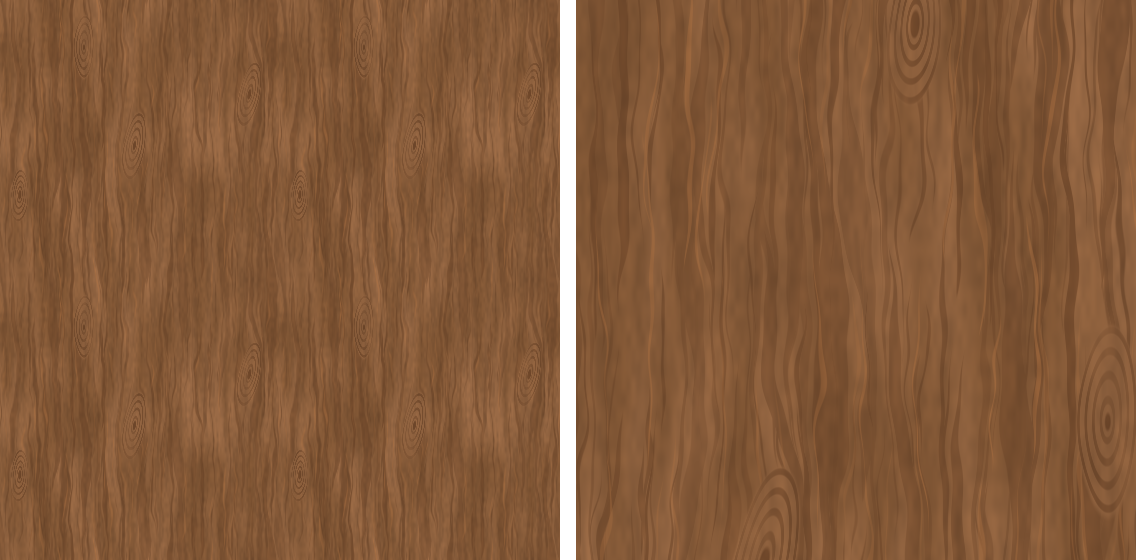
Left: the whole. Right: its middle third, enlarged.
Write a WebGL 2 fragment shader that draws this texture.

```glsl
#version 300 es
precision highp float;
// Brown wood grain: long tapered dark streaks, pale fibres and ringed oval knots.

uniform vec2 u_resolution;
out vec4 fragColor;

const float TAU = 6.2831853;

vec3 hash3(vec2 cell, float seed) {
    vec3 h = fract(vec3(cell.xyx + seed * 7.31) * vec3(0.1031, 0.1030, 0.0973));
    h += dot(h, h.yxz + 33.33);
    return fract((h.xxy + h.yzz) * h.zyx);
}

// Value noise that wraps after "grid" cells.
float wrapNoise(vec2 p, vec2 grid, float seed) {
    vec2 g = p * grid, cell = floor(g), f = g - cell;
    f = f * f * (3.0 - 2.0 * f);
    float a = hash3(mod(cell, grid), seed).x;
    float b = hash3(mod(cell + vec2(1, 0), grid), seed).x;
    float c = hash3(mod(cell + vec2(0, 1), grid), seed).x;
    float d = hash3(mod(cell + vec2(1, 1), grid), seed).x;
    return mix(mix(a, b, f.x), mix(c, d, f.x), f.y);
}

// Cellular scatter of bent, tapered streaks; one per cell of a wrapping grid.
float streaks(vec2 p, vec2 grid, float halfWidth, float density, float soft, float seed) {
    vec2 g = p * grid, base = floor(g);
    float cover = 0.0;
    for (int j = -1; j <= 1; j++) {
        for (int i = -2; i <= 2; i++) {
            vec2 cell = base + vec2(i, j), id = mod(cell, grid);
            vec3 place = hash3(id, seed), look = hash3(id, seed + 3.0);
            vec2 d = g - cell - place.xy;
            float t = d.y / mix(0.4, 0.98, place.z);
            if (abs(t) >= 1.0 || look.z > density) continue;
            float bend = 0.16 * sin(3.0 * t + TAU * look.x) + 0.05 * sin(9.0 * t + TAU * look.y);
            float swell = 0.8 + 0.3 * sin(6.0 * t + TAU * place.x);
            float width = halfWidth * (0.4 + 1.2 * look.x * look.x) * (1.0 - t * t) * swell / grid.x;
            float edge = abs(d.x + bend) / grid.x - width;
            float shape = (1.0 - smoothstep(-soft, soft, edge)) * smoothstep(0.0, soft, width);
            cover = max(cover, shape * mix(0.4, 1.0, look.y));
        }
    }
    return cover;
}

void main() {
    // Two repeats of the board across the canvas in each direction.
    vec2 p = fract(gl_FragCoord.xy / u_resolution * 2.0);
    float soft = 1.4 / min(u_resolution.x, u_resolution.y);

    // Knots: the grain parts around them, rings are drawn inside.
    vec2 flow = p;
    float knot = 0.0, rings = 0.0;
    for (int k = 0; k < 4; k++) {
        float n = float(k);
        vec3 r = hash3(vec2(n, 5.0), 2.0);
        vec2 centre = vec2(0.07 + 0.41 * n, 0.28 + 0.18 * n + 0.04 * r.x);
        vec2 d = fract(p - centre + 0.5) - 0.5;
        vec2 q = vec2(d.x - (r.y - 0.4) * 0.3 * d.y, d.y) / (vec2(0.035, 0.105) * (0.85 + 0.3 * r.z));
        q.x *= 1.0 + 0.3 * clamp(q.y, -1.0, 1.0) * (r.x - 0.3);
        float e = length(q) + 0.07 * sin(3.0 * q.y + TAU * r.x) * sin(2.0 * q.x + 1.0);
        flow.x -= d.x * 0.6 * exp(-0.5 * dot(q, q));
        float inside = 1.0 - smoothstep(0.94, 1.04, e);
        float ring = smoothstep(0.1, 0.8, sin(e * 29.0 + 0.8 * sin(2.0 * q.y + n)));
        float core = 1.0 - smoothstep(0.12, 0.18, e);
        float fade = 0.5 + 0.5 * sin(2.5 * q.x + 1.5 * q.y + TAU * r.z);
        knot = max(knot, inside);
        rings = max(rings, inside * max(ring * mix(0.35, 0.8, fade), core));
    }

    // Slow waves along the grain.
    flow.x += 0.004 * sin(TAU * (2.0 * p.y + sin(TAU * p.x)))
            + 0.0025 * sin(TAU * (5.0 * p.y + 2.0 * p.x + sin(TAU * 3.0 * p.x)))
            + 0.0012 * sin(TAU * (11.0 * p.y - 5.0 * p.x));

    // Ground tone with upright patches and fine fibres.
    float patches = 0.5 * wrapNoise(flow, vec2(13, 4), 1.0) + 0.5 * wrapNoise(flow, vec2(38, 6), 2.0);
    float fibre = wrapNoise(flow, vec2(120, 10), 3.0) - 0.5;
    float mottle = wrapNoise(p, vec2(170, 56), 4.0) - 0.5;
    vec3 color = mix(vec3(0.495, 0.332, 0.202), vec3(0.592, 0.408, 0.268), smoothstep(0.2, 0.9, patches));
    color = mix(color, vec3(0.565, 0.385, 0.248), 0.4 * knot);

    // Dark streaks, broad and then narrow.
    float broad = streaks(flow, vec2(15, 2), 0.19, 0.8, soft, 5.0);
    float narrow = streaks(flow, vec2(30, 2), 0.18, 0.75, soft, 6.0);
    float thin = streaks(flow, vec2(44, 4), 0.15, 0.6, soft, 12.0);
    float dark = max(max(broad * 0.8, narrow), thin * 0.85) * (1.0 - 0.9 * knot);
    color = mix(color, vec3(0.42, 0.268, 0.157), 0.85 * dark);

    // Thin warm fibres and knot rings.
    float warm = streaks(flow, vec2(36, 4), 0.1, 0.5, soft, 8.0) * (1.0 - knot);
    color = mix(color, vec3(0.66, 0.43, 0.25), 0.5 * warm);
    color = mix(color, vec3(0.40, 0.252, 0.145), 0.8 * rings);

    color *= 1.0 + 0.11 * fibre + 0.09 * mottle;
    fragColor = vec4(color, 1.0);
}
```
